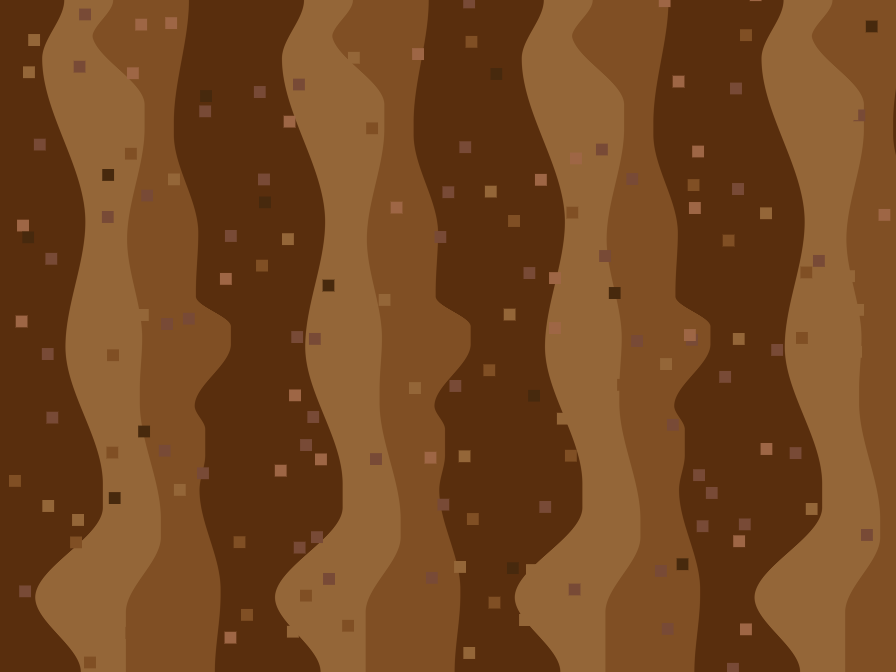
This pattern is drawn by a Shadertoy shader. Its source:

```glsl
// Wavy vertical bark stripes in three browns, scattered with small square specks.

const vec3 DARK = vec3(0.35, 0.18, 0.05);
const vec3 MID = vec3(0.50, 0.31, 0.14);
const vec3 LIGHT = vec3(0.58, 0.40, 0.22);

float hash(vec2 p) {
    return fract(sin(dot(p, vec2(127.1, 311.7))) * 43758.5453);
}

// Each contour is a chain of smooth bends; y runs down, result is in stripe widths.
float lightLeft(float y) {
    return 0.268 - 0.092 * smoothstep(0.0, 0.087, y)
        + 0.180 * smoothstep(0.087, 0.33, y)
        - 0.083 * smoothstep(0.33, 0.516, y)
        + 0.156 * smoothstep(0.516, 0.72, y)
        - 0.282 * smoothstep(0.755, 0.889, y)
        + 0.190 * smoothstep(0.889, 1.0, y);
}

float lightRight(float y) {
    return 0.472 - 0.088 * smoothstep(0.0, 0.057, y)
        + 0.219 * smoothstep(0.049, 0.156, y)
        - 0.073 * smoothstep(0.191, 0.356, y)
        + 0.063 * smoothstep(0.356, 0.503, y)
        - 0.010 * smoothstep(0.503, 0.58, y)
        + 0.088 * smoothstep(0.599, 0.773, y)
        - 0.146 * smoothstep(0.799, 0.911, y);
}

float midRight(float y) {
    return 0.788 - 0.063 * smoothstep(0.0, 0.182, y)
        + 0.102 * smoothstep(0.2, 0.347, y)
        - 0.010 * smoothstep(0.347, 0.434, y)
        + 0.146 * smoothstep(0.441, 0.486, y)
        - 0.151 * smoothstep(0.512, 0.604, y)
        + 0.044 * smoothstep(0.604, 0.639, y)
        - 0.024 * smoothstep(0.677, 0.729, y)
        + 0.088 * smoothstep(0.729, 0.877, y)
        - 0.024 * smoothstep(0.885, 1.0, y);
}

vec3 speckColor(float pick) {
    if (pick < 0.37) return vec3(0.47, 0.29, 0.21);
    if (pick < 0.54) return vec3(0.62, 0.40, 0.27);
    if (pick < 0.73) return LIGHT;
    if (pick < 0.87) return MID;
    return vec3(0.28, 0.16, 0.05);
}

void mainImage(out vec4 fragColor, in vec2 fragCoord) {
    float pixel = 1.0 / iResolution.y;
    vec2 p = fragCoord * pixel;

    // Repeating stripes
    float period = 0.3568;
    float u = fract(p.x / period);
    float y = 1.0 - p.y;
    float soft = 0.7 * pixel / period;
    vec3 color = mix(DARK, LIGHT, smoothstep(-soft, soft, u - lightLeft(y)));
    color = mix(color, MID, smoothstep(-soft, soft, u - lightRight(y)));
    color = mix(color, DARK, smoothstep(-soft, soft, u - midRight(y)));

    // Two overlapping layers of jittered specks, independent of the stripes
    float cellSize = 0.09;
    float halfSide = 0.0088;
    for (int layer = 0; layer < 2; layer++) {
        vec2 q = p / cellSize + float(layer) * vec2(17.37, 31.61);
        vec2 cell = floor(q);
        if (hash(cell + 5.3) > 0.43) continue;
        float margin = halfSide / cellSize + 0.02;
        vec2 jitter = vec2(hash(cell + 11.7), hash(cell + 23.1));
        vec2 d = abs(q - cell - mix(vec2(margin), vec2(1.0 - margin), jitter)) * cellSize;
        float inside = 1.0 - smoothstep(-0.5 * pixel, 0.5 * pixel, max(d.x, d.y) - halfSide);
        color = mix(color, speckColor(hash(cell + 41.9)), inside);
    }

    fragColor = vec4(color, 1.0);
}
```
